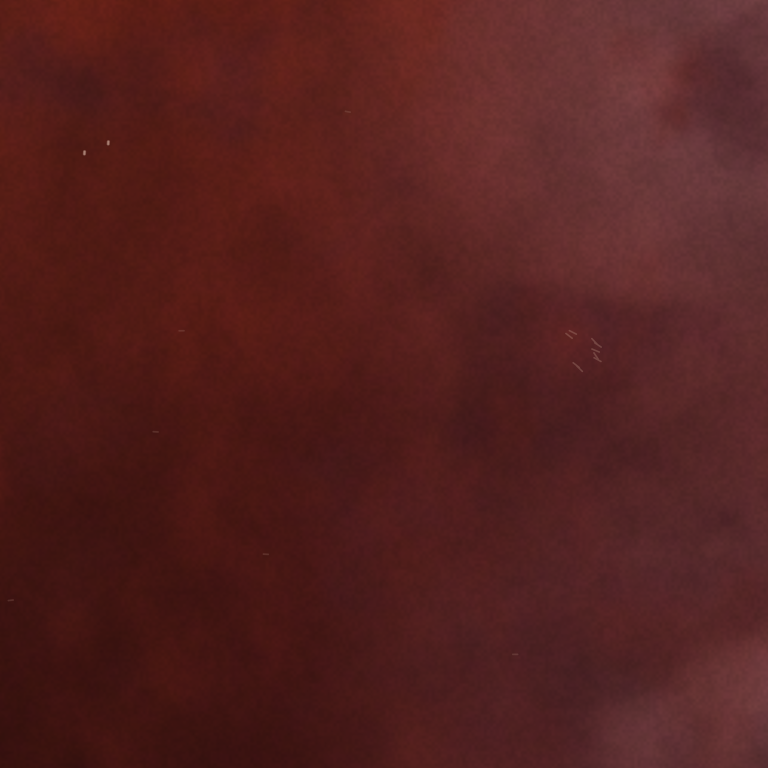
Give the GLSL for this texture, as a WebGL 1 fragment shader.

```glsl
precision highp float;
// Polished red-brown leather: soft mottling, pale sheen on the right, fine grain, a few scuffs.
uniform vec2 u_resolution;

const vec3 SHADOW_RED = vec3(0.215, 0.066, 0.056);
const vec3 WARM_RED = vec3(0.355, 0.118, 0.088);
const vec3 DEEP_RED = vec3(0.325, 0.104, 0.098);
const vec3 SHEEN = vec3(0.435, 0.250, 0.265);
const vec3 PLUM = vec3(0.255, 0.105, 0.125);
const vec3 RUST = vec3(0.425, 0.130, 0.085);
const vec3 SCUFF = vec3(0.660, 0.500, 0.450);
const float PLUM_AMOUNT = 0.55;
const float RUST_AMOUNT = 0.42;
const float BLOTCH_AMOUNT = 0.30;
const float GRAIN_AMOUNT = 0.085;
const float GRAIN_SCALE = 250.0;
const int SCRATCHES = 9;
const int SPECKS = 6;

float hash(vec2 p) {
  vec3 q = fract(vec3(p.xyx) * 0.1031);
  q += dot(q, q.yzx + 33.33);
  return fract((q.x + q.y) * q.z);
}

float noise(vec2 p) {
  vec2 i = floor(p);
  vec2 f = fract(p);
  f = f * f * (3.0 - 2.0 * f);
  float low = mix(hash(i), hash(i + vec2(1.0, 0.0)), f.x);
  float high = mix(hash(i + vec2(0.0, 1.0)), hash(i + 1.0), f.x);
  return mix(low, high, f.y);
}

float fbm(vec2 p) {
  float sum = 0.0;
  float amp = 0.53;
  for (int i = 0; i < 4; i++) {
    sum += amp * noise(p);
    p = mat2(0.96, 0.28, -0.28, 0.96) * p * 2.03 + 17.3;
    amp *= 0.5;
  }
  return sum;
}

// Soft-edged short stroke centred on c.
float stroke(vec2 p, vec2 c, float angle, float halfLength, float width) {
  vec2 dir = vec2(cos(angle), sin(angle));
  vec2 d = p - c;
  d -= dir * clamp(dot(d, dir), -halfLength, halfLength);
  return 1.0 - smoothstep(0.1 * width, width, length(d));
}

// Broad light: dark lower left, warm upper left, sheen down the right side.
vec3 broadLight(vec2 uv) {
  float height = smoothstep(-0.05, 1.0, uv.y + 0.10 * uv.x);
  vec3 leftSide = mix(SHADOW_RED, WARM_RED, height);
  vec3 middle = mix(DEEP_RED * 0.86, WARM_RED * 1.07, smoothstep(0.3, 1.0, uv.y));
  vec3 color = mix(leftSide, middle, smoothstep(0.0, 0.65, uv.x));
  float top = smoothstep(0.45, 0.85, uv.y);
  float bottom = 1.0 - smoothstep(0.05, 0.42, uv.y);
  float reach = smoothstep(0.30, 1.02, uv.x + 0.06 * (top - 0.5));
  return mix(color, SHEEN, reach * (0.46 + 0.48 * max(top, bottom)));
}

float scuffs(vec2 uv) {
  float mask = 0.0;
  // Cluster of fine slanted scratches.
  for (int i = 0; i < SCRATCHES; i++) {
    float k = float(i);
    vec2 jitter = vec2(hash(vec2(k, 3.1)) - 0.5, fract(k * 0.618) - 0.5);
    vec2 c = vec2(0.763, 0.545) + jitter * vec2(0.060, 0.050);
    float angle = -0.65 + 0.8 * (hash(vec2(k, 5.3)) - 0.5);
    mask = max(mask, 0.38 * stroke(uv, c, angle, 0.005, 0.0019));
  }
  // Scattered faint specks.
  for (int i = 0; i < SPECKS; i++) {
    float k = float(i);
    vec2 c = vec2(hash(vec2(k, 21.4)), hash(vec2(k, 47.9)));
    float angle = 0.6 * (hash(vec2(k, 12.6)) - 0.5);
    mask = max(mask, 0.24 * stroke(uv, c, angle, 0.003, 0.0020));
  }
  // Two bright upright nicks.
  for (int i = 0; i < 2; i++) {
    vec2 c = vec2(0.110, 0.801) + float(i) * vec2(0.031, 0.013);
    mask = max(mask, stroke(uv, c, 1.5, 0.0015, 0.0030));
  }
  return mask;
}

void main() {
  vec2 uv = gl_FragCoord.xy / u_resolution;
  vec3 color = broadLight(uv);

  // Cloudy dye: plum patches, rusty patches, and smaller blotches of light and dark.
  float plum = smoothstep(0.46, 0.76, fbm(uv * vec2(4.6, 6.0) + 4.7));
  float rust = smoothstep(0.47, 0.78, fbm(uv * vec2(7.0, 5.2) + 31.2));
  color = mix(color, PLUM, PLUM_AMOUNT * plum * smoothstep(0.0, 0.6, uv.x + uv.y * 0.5));
  color = mix(color, RUST, RUST_AMOUNT * rust * (0.40 + 0.60 * uv.y));
  color *= 1.0 + BLOTCH_AMOUNT * (fbm(uv * vec2(11.0, 9.0) + 60.0) - 0.5);

  // Fine grain, with a slight tint variation.
  float grain = noise(uv * GRAIN_SCALE) + 0.7 * noise(uv * GRAIN_SCALE * 0.45 + 9.0) - 0.85;
  float tint = noise(uv * GRAIN_SCALE * 0.3 + 77.0) - 0.5;
  color *= 1.0 + GRAIN_AMOUNT * grain;
  color += tint * vec3(0.008, -0.004, 0.012);

  color = mix(color, SCUFF, scuffs(uv));
  gl_FragColor = vec4(color, 1.0);
}
```
